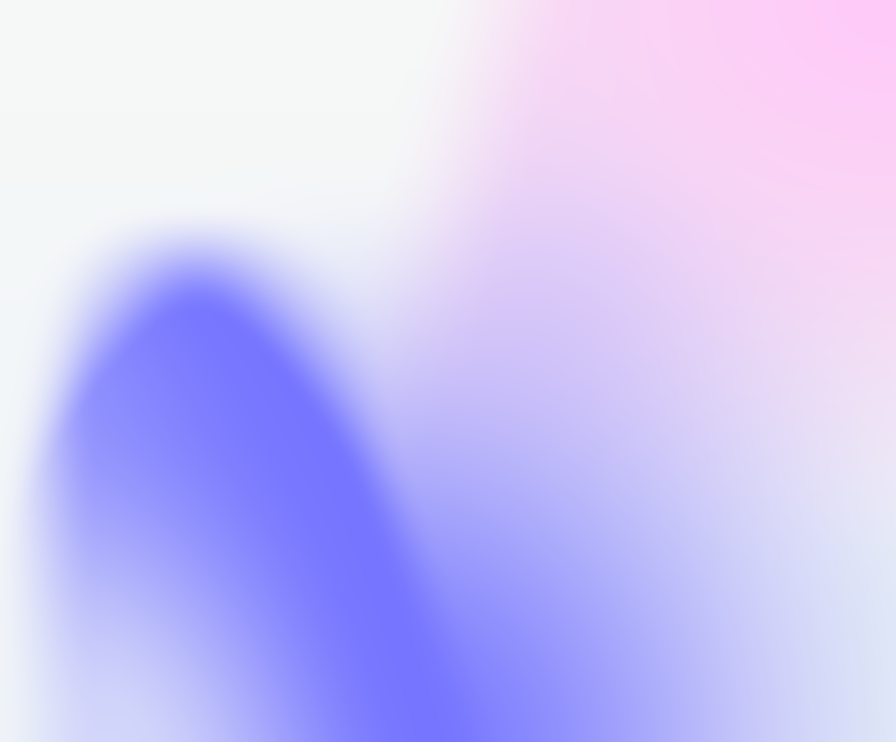
This background is drawn by a WebGL 1 fragment shader. Its source:

```glsl
precision highp float;
// Soft blue plume rising on pale paper, beside a pink and lilac haze.

uniform vec2 u_resolution;

const vec3 PAPER = vec3(0.965, 0.973, 0.970);
const vec3 PAPER_LOW = vec3(0.940, 0.957, 0.972);
const vec3 BLUSH = vec3(0.970, 0.855, 0.955);
const vec3 MIST = vec3(0.935, 0.940, 0.968);
const vec3 LILAC = vec3(0.870, 0.810, 0.975);
const vec3 PINK = vec3(0.997, 0.795, 0.972);
const vec3 ICE = vec3(0.880, 0.925, 0.965);
const vec3 BLUE = vec3(0.460, 0.460, 1.000);

// Elliptical gaussian glow, one at its centre.
float glow(vec2 p, vec2 center, vec2 radius) {
  vec2 q = (p - center) / radius;
  return exp(-dot(q, q));
}

// Paper on the left, coloured haze on the right.
vec3 haze(vec2 p) {
  vec3 paper = mix(PAPER, PAPER_LOW, p.y);
  vec3 veil = mix(BLUSH, MIST, smoothstep(0.25, 0.8, p.y));
  veil = mix(veil, LILAC, 0.75 * glow(p, vec2(0.62, 0.36), vec2(0.17, 0.2)));
  veil = mix(veil, PINK, glow(p, vec2(1.0, 0.0), vec2(0.3, 0.28)));
  float corner = smoothstep(0.8, 1.0, p.x) * smoothstep(0.6, 0.85, p.y);
  veil = mix(veil, ICE, 0.7 * corner);
  return mix(paper, veil, smoothstep(0.47, 0.66, p.x + 0.25 * p.y));
}

// Broad blue wash that fades upward and to the right.
float wash(vec2 p) {
  float across = smoothstep(0.2, 0.4, p.x) * (1.0 - smoothstep(0.42, 1.1, p.x));
  return across * smoothstep(0.2, 1.03, p.y);
}

// Parabolic dome mask, softer at its tip than along its flanks.
float domeMask(vec2 p, vec2 tip, float bend) {
  float dx = p.x - tip.x;
  float slope = 2.0 * bend * dx;
  float dist = (p.y - tip.y - bend * dx * dx) / sqrt(1.0 + slope * slope);
  float soft = mix(0.08, 0.036, smoothstep(tip.y, tip.y + 0.3, p.y));
  return smoothstep(-soft, soft, dist);
}

// Blue inside the dome: strongest at the right ridge, fading to the left.
float domeBlue(vec2 p, vec2 tip, float bend) {
  float ridge = tip.x + sqrt(max(p.y - tip.y, 0.0) / bend) - 0.05;
  float strength = mix(0.27, 0.76, smoothstep(0.55, 1.0, p.y));
  float fade = strength * smoothstep(0.0, 0.34, ridge - p.x);
  return (1.0 - fade) * smoothstep(-0.01, 0.11, p.x);
}

void main() {
  // Canvas units, with y measured downward from the top edge.
  vec2 p = gl_FragCoord.xy / u_resolution;
  p.y = 1.0 - p.y;

  vec2 tip = vec2(0.22, 0.35);
  float bend = 7.0;
  float blue = mix(wash(p), domeBlue(p, tip, bend), domeMask(p, tip, bend));
  gl_FragColor = vec4(mix(haze(p), BLUE, blue), 1.0);
}
```
